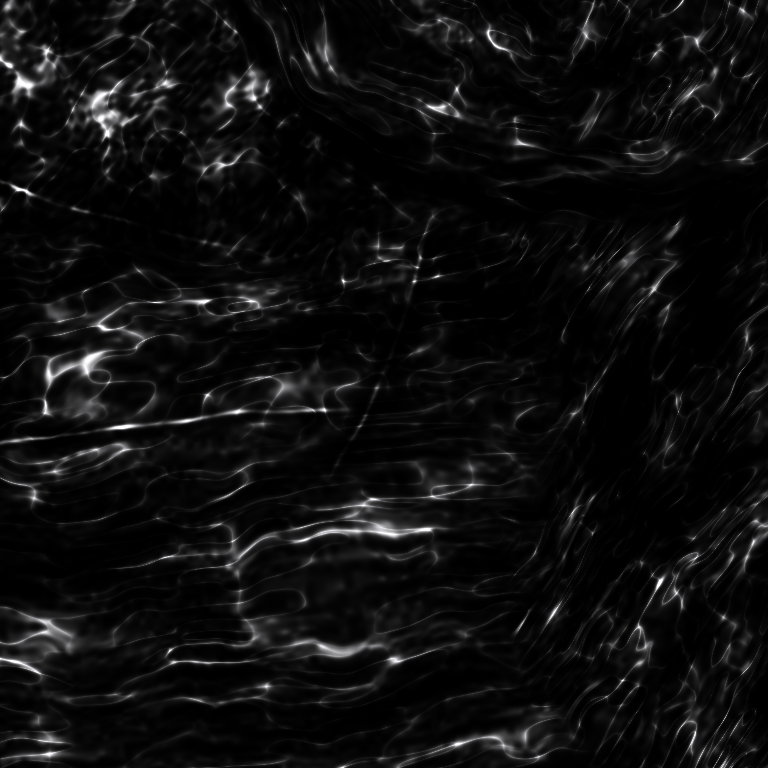
A Shadertoy shader for this texture:

```glsl
// Dark, glossy crumpled fibres: faint grey folds and glints on near-black.
// Each region sums warped, stretched noises into a log brightness along its
// own direction; an exponential turns that into rare, sharp highlights.

const vec3 SHEEN_TINT = vec3(0.995, 0.995, 1.015);
const vec2 ARC_CENTRE = vec2(0.75, 1.20);
const float ARC_RADIUS = 0.48;

float hash(vec2 p) {
    return fract(sin(dot(p, vec2(127.1, 311.7))) * 43758.5453);
}

float noise(vec2 p) {
    vec2 i = floor(p), f = fract(p);
    f = f * f * (3.0 - 2.0 * f);
    float low = mix(hash(i), hash(i + vec2(1, 0)), f.x);
    float high = mix(hash(i + vec2(0, 1)), hash(i + vec2(1, 1)), f.x);
    return mix(low, high, f.y);
}

vec2 noise2(vec2 p) {
    return vec2(noise(p), noise(p + 41.3)) - 0.5;
}

vec2 rotate(vec2 p, float angle) {
    float c = cos(angle), s = sin(angle);
    return vec2(c * p.x + s * p.y, c * p.y - s * p.x);
}

// Thin crease along the middle level of a noise field
float crease(vec2 p, float width) {
    return exp(-abs(noise(p) - 0.5) / width);
}

// Log brightness of folds running along x; cells = frequency along, across
float folds(vec2 p, vec2 cells, float grain, float seed) {
    vec2 q = p + seed;
    q += 0.045 * noise2(q * 6.0) + 0.016 * noise2(q * 23.0);
    vec2 u = q * cells;
    float z = 1.85 * (crease(u, 0.07) - 0.23);
    z += 1.30 * (crease(u * vec2(1.7, 1.9) + 9.7, 0.07) - 0.23);
    z += 2.55 * (noise(u * vec2(0.6, 0.42) + 17.1) - 0.5);
    z += 1.90 * (noise(u * vec2(2.1, 2.4) + 31.9) - 0.5);
    return z + grain * (noise(q * vec2(95.0, 125.0)) - 0.5);
}

// Soft elliptical area for shadows and lit patches
float blob(vec2 p, vec2 centre, vec2 radius) {
    vec2 d = (p - centre) / radius;
    return exp(-dot(d, d));
}

// Long bowed strand with a dark groove: x = core, y = groove
vec2 strand(vec2 p, vec2 a, vec2 b, float sag, float width) {
    vec2 axis = b - a;
    float t = dot(p - a, axis) / dot(axis, axis);
    float side = dot(p - a, normalize(vec2(-axis.y, axis.x)));
    side += sag * 4.0 * t * (1.0 - t) + 0.012 * (noise(p * 13.0) - 0.5);
    float ends = smoothstep(0.0, 0.12, t) * smoothstep(1.0, 0.8, t);
    float d = side / width;
    return ends * vec2(exp(-d * d), exp(-d * d / 16.0));
}

float addStrand(float z, vec2 p, vec2 s, float strength) {
    float broken = 0.45 + 0.9 * noise(p * 38.0);
    return z - 0.8 * s.y + strength * broken * s.x;
}

void mainImage(out vec4 fragColor, in vec2 fragCoord) {
    vec2 p = fragCoord / iResolution.y;
    vec2 m = p + 0.13 * noise2(p * 7.0) + 0.04 * noise2(p * 25.0);

    // Direction of each region
    vec2 arc = p - ARC_CENTRE;
    float arcDistance = length(arc);
    vec2 polar = vec2(atan(arc.x, -arc.y) * ARC_RADIUS, arcDistance);
    float lower = folds(rotate(p, 0.12), vec2(7.0, 33.0), 1.4, 3.0);
    float middle = folds(rotate(p, 0.22), vec2(15.0, 31.0), 1.5, 7.0);
    float rock = folds(rotate(p, 0.95), vec2(14.0, 19.0), 2.4, 11.0);
    float slanted = folds(rotate(p, 0.95), vec2(15.0, 56.0), 1.3, 15.0);
    float curved = folds(polar, vec2(7.0, 40.0), 1.3, 19.0);

    // Blend the regions across ragged borders
    float z = mix(lower, middle, smoothstep(0.40, 0.48, m.y));
    float rocky = smoothstep(0.65, 0.71, m.y) * smoothstep(0.55, 0.44, m.x);
    z = mix(z, rock + 0.25, rocky);
    float right = smoothstep(0.69, 0.76, m.x + 0.08 * m.y);
    z = mix(z, slanted - 0.05, right);
    float inArc = smoothstep(0.51, 0.48, arcDistance);
    float corner = smoothstep(0.72, 0.79, m.x) * smoothstep(0.84, 0.88, m.y);
    z = mix(z, curved, inArc * (1.0 - corner));

    // Deep shadows and lit patches
    z -= 1.3 * exp(-pow((arcDistance - 0.485) / 0.018, 2.0));
    z -= 1.9 * blob(p, vec2(0.81, 0.44), vec2(0.035, 0.11));
    z -= 1.9 * blob(p, vec2(0.92, 0.61), vec2(0.03, 0.15));
    z -= 0.9 * blob(p, vec2(0.70, 0.58), vec2(0.07, 0.10));
    z -= 0.9 * blob(p, vec2(0.66, 0.27), vec2(0.09, 0.08));
    z += 0.9 * blob(p, vec2(0.14, 0.18), vec2(0.14, 0.035));
    z += 0.8 * blob(p, vec2(0.09, 0.46), vec2(0.09, 0.025));
    z += 0.8 * blob(p, vec2(0.05, 0.94), vec2(0.03, 0.06));

    // Long strands crossing the folds
    z = addStrand(z, p, strand(p, vec2(0.42, 0.36), vec2(0.57, 0.74), 0.014, 0.004), 2.0);
    z = addStrand(z, p, strand(p, vec2(-0.08, 0.415), vec2(0.50, 0.475), -0.004, 0.004), 2.8);
    z = addStrand(z, p, strand(p, vec2(0.66, 0.16), vec2(0.78, 0.37), 0.012, 0.003), 2.0);
    z = addStrand(z, p, strand(p, vec2(-0.06, 0.79), vec2(0.33, 0.67), 0.012, 0.004), 2.3);

    // Exponential gloss with a soft shoulder
    float gloss = exp(1.25 * (z + 0.1) - 3.5);
    gloss *= inversesqrt(1.0 + 0.7 * gloss * gloss);
    fragColor = vec4(max(gloss - 0.006, 0.0) * SHEEN_TINT, 1.0);
}
```
